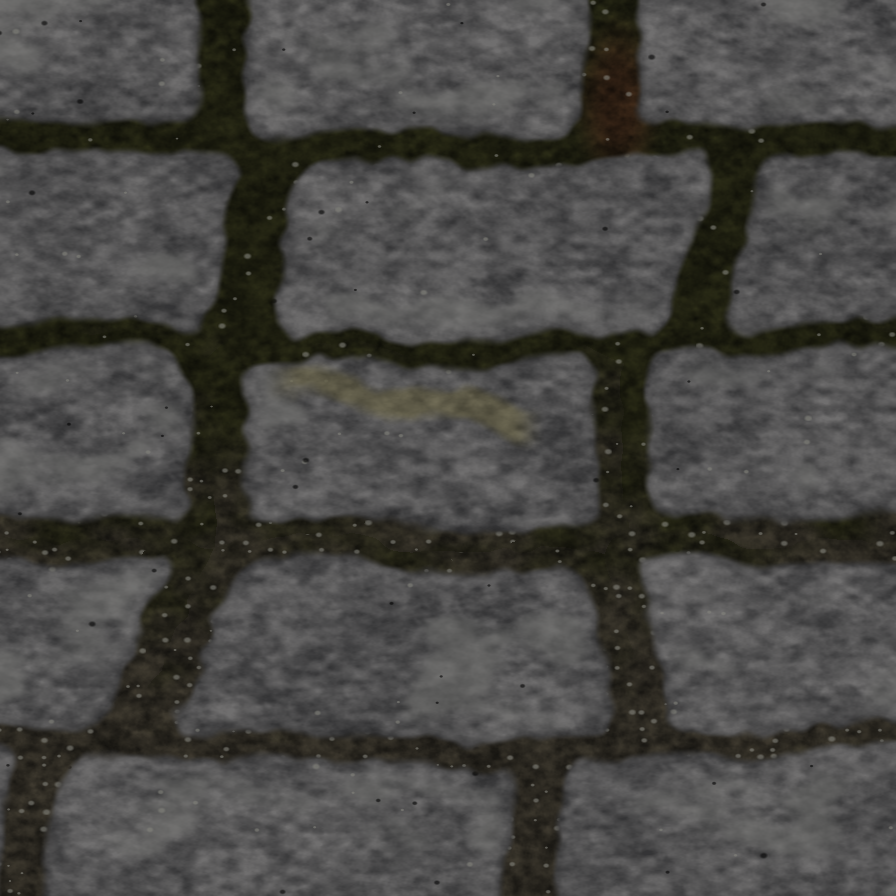
Write a WebGL 2 fragment shader that draws this texture.

```glsl
#version 300 es
precision highp float;
// Weathered grey granite setts in five uneven courses with mossy, gritty joints.

uniform vec2 u_resolution;
out vec4 fragColor;

const int ROWS = 5;
// Per course: bottom and top edge of its stones.
const vec2 COURSE[ROWS] = vec2[](
    vec2(-0.08, 0.160), vec2(0.187, 0.385), vec2(0.430, 0.612),
    vec2(0.640, 0.832), vec2(0.865, 1.08));
// Per course: x of two neighbouring upright joints, then their slants.
const vec4 JOINTS[ROWS] = vec4[](
    vec4(0.020, 0.59, 0.20, 0.05), vec4(0.195, 0.70, 0.38, -0.10),
    vec4(0.242, 0.70, 0.00, -0.12), vec4(0.285, 0.805, 0.25, 0.20),
    vec4(0.250, 0.68, 0.10, 0.00));
const float JOINT_HALF = 0.030;
const float COURSE_BOW = 0.015;
const float CORNER = 0.026;
const float EDGE_SOFT = 0.005;
const vec2 GRAIN_SCALE = vec2(62.0, 105.0);
const vec2 GRIT_CELLS = vec2(75.0, 100.0);

const vec3 STONE_DARK = vec3(0.205, 0.205, 0.210);
const vec3 STONE_LIGHT = vec3(0.440, 0.435, 0.435);
const vec3 PALE = vec3(0.45, 0.45, 0.44);
const vec3 MOSS = vec3(0.10, 0.105, 0.045);
const vec3 DIRT = vec3(0.175, 0.160, 0.135);
const vec3 RUST = vec3(0.20, 0.115, 0.075);
const vec3 LICHEN = vec3(0.39, 0.37, 0.265);
const vec3 GRIT = vec3(0.52, 0.52, 0.49);
const vec2 RUST_SPOT = vec2(0.69, 0.885);

float hash(vec2 p) {
    return fract(sin(dot(p, vec2(127.1, 311.7))) * 43758.5453);
}

float noise(vec2 p) {
    vec2 i = floor(p), f = fract(p);
    f = f * f * (3.0 - 2.0 * f);
    return mix(mix(hash(i), hash(i + vec2(1, 0)), f.x),
               mix(hash(i + vec2(0, 1)), hash(i + vec2(1, 1)), f.x), f.y);
}

float fbm(vec2 p) {
    float sum = 0.0, amp = 0.5;
    for (int i = 0; i < 4; i++) {
        sum += amp * noise(p);
        p = mat2(1.6, 0.9, -0.9, 1.6) * p + 7.3;
        amp *= 0.5;
    }
    return sum / 0.9375;
}

// x of upright joint k in a course, at height dy above the course centre.
float jointX(int row, int k, float dy) {
    vec4 j = JOINTS[row];
    return mix(j.x, j.y, float(k)) + dy * ((k & 1) == 0 ? j.z : j.w);
}

// Signed distance to the nearest stone; id receives its course and index.
float setts(vec2 p, out vec2 id) {
    float nearest = 1e3;
    for (int row = 0; row < ROWS; row++) {
        vec2 span = COURSE[row];
        float dy = p.y - 0.5 * (span.x + span.y);
        for (int k = -1; k < 2; k++) {
            vec2 cell = vec2(row, k);
            float gap = JOINT_HALF + 0.012 * (hash(cell + 3.0) - 0.5);
            float left = jointX(row, k, dy) + gap;
            float right = jointX(row, k + 1, dy) - gap;
            vec2 halfSize = 0.5 * vec2(right - left, span.y - span.x);
            vec2 q = abs(vec2(p.x - 0.5 * (left + right), dy)) - halfSize + CORNER;
            float d = length(max(q, 0.0)) + min(max(q.x, q.y), 0.0) - CORNER;
            if (d < nearest) { nearest = d; id = cell; }
        }
    }
    return nearest;
}

// Sparse soft specks, one possible per cell.
float specks(vec2 p, float density) {
    vec2 g = p * GRIT_CELLS, cell = floor(g);
    vec2 centre = 0.3 + 0.4 * vec2(hash(cell + 11.0), hash(cell + 29.0));
    float size = 0.15 + 0.3 * hash(cell + 47.0);
    float dot_ = 1.0 - smoothstep(size * 0.3, size, length(fract(g) - centre));
    return dot_ * step(1.0 - density, hash(cell));
}

void main() {
    vec2 uv = gl_FragCoord.xy / u_resolution;

    // Bowed courses with worn, ragged stone outlines
    vec2 p = uv + vec2(0.0, COURSE_BOW * sin(3.14159 * uv.x));
    p += 0.024 * (vec2(noise(uv * 13.0), noise(uv * 13.0 + 40.0)) - 0.5);
    p += 0.010 * (vec2(noise(uv * 48.0), noise(uv * 48.0 + 70.0)) - 0.5);
    vec2 id;
    float d = setts(p, id);

    // Granite: streaky grain, broad mottling, tone per stone
    float grain = fbm(uv * GRAIN_SCALE + id * 17.0);
    float mottle = fbm(uv * vec2(16.0, 24.0) + id * 31.0);
    float tone = 0.5 + 1.15 * (grain - 0.5) + 0.65 * (mottle - 0.5);
    tone += 0.12 * (hash(id + 5.0) - 0.5);
    vec3 stone = mix(STONE_DARK, STONE_LIGHT, clamp(tone, 0.0, 1.0));
    float patches = smoothstep(0.56, 0.72, fbm(uv * vec2(10.0, 17.0) + id * 9.0));
    stone = mix(stone, PALE, 0.5 * patches * smoothstep(0.0, 0.035, -d));
    stone = mix(stone, GRIT, 0.6 * specks(uv, 0.012));
    stone *= 1.0 - 0.6 * specks(uv + 0.37, 0.012);
    stone *= mix(0.82, 1.0, smoothstep(0.0, 0.012, -d));

    // Lichen streak across the middle stone
    float streak = abs(uv.y - 0.555 + 0.16 * (uv.x - 0.45) - 0.008 * sin(uv.x * 40.0));
    float lichen = 1.0 - smoothstep(0.008, 0.024, streak + 0.035 * (mottle - 0.5));
    lichen *= smoothstep(0.29, 0.34, uv.x) * (1.0 - smoothstep(0.57, 0.61, uv.x));
    stone = mix(stone, LICHEN * (0.75 + 0.5 * grain), 0.7 * lichen);

    // Joints: moss above, bare dirt and more grit below
    float bare = 1.0 - smoothstep(0.25, 0.62, uv.y + 0.5 * (mottle - 0.5));
    vec3 joint = mix(MOSS, DIRT, 0.15 + 0.75 * bare);
    float rust = 1.0 - smoothstep(0.02, 0.09, length((uv - RUST_SPOT) * vec2(1.6, 0.8)));
    joint = mix(joint, RUST, 0.7 * rust);
    joint *= 0.35 + 1.3 * fbm(uv * vec2(85.0, 110.0));
    joint = mix(joint, GRIT, 0.6 * specks(uv + 0.13, mix(0.06, 0.20, bare)));

    float cover = 1.0 - smoothstep(-EDGE_SOFT, EDGE_SOFT, d);
    fragColor = vec4(mix(joint, stone, cover), 1.0);
}
```
